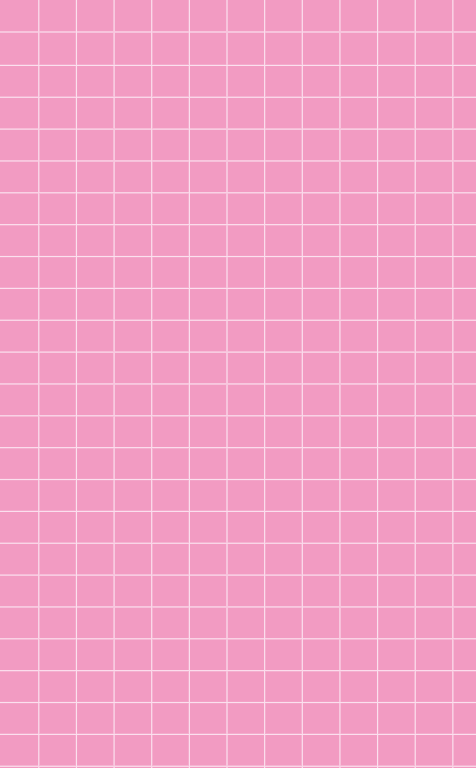
Write a WebGL 2 fragment shader that draws this pattern.

```glsl
#version 300 es
precision highp float;

uniform vec2 u_resolution;
out vec4 fragColor;

#define PITCH vec2(0.07908, 0.04148)      // line spacing, fraction of each side
#define FIRST_LINE vec2(0.0815, 0.0023)   // lowest line on each axis
#define LAST_INDEX vec2(11.0, 23.0)       // index of the final line on each axis
#define TOP_ROW_SHIFT 0.0020              // the top row is slightly shorter
#define LINE_WIDTH 0.00157                // fraction of the height
#define GROUND_COLOR vec3(0.949, 0.608, 0.761)
#define LINE_COLOR vec3(0.985, 0.880, 0.935)

// Position of the grid line nearest to uv, separately for each axis.
vec2 nearestLine(vec2 uv) {
    vec2 index = clamp(round((uv - FIRST_LINE) / PITCH), vec2(0.0), LAST_INDEX);
    vec2 line = FIRST_LINE + index * PITCH;
    line.y += TOP_ROW_SHIFT * step(LAST_INDEX.y - 0.5, index.y);
    return line;
}

// Share of a pixel covered by a band, with distance and width in pixels.
vec2 bandCoverage(vec2 dist, float width) {
    return clamp(0.5 * (width + 1.0) - dist, 0.0, min(width, 1.0));
}

void main() {
    vec2 uv = gl_FragCoord.xy / u_resolution;

    // Thin ruled lines, antialiased at any canvas size
    vec2 dist = abs(uv - nearestLine(uv)) * u_resolution;
    vec2 coverage = bandCoverage(dist, LINE_WIDTH * u_resolution.y);
    float grid = max(coverage.x, coverage.y);

    fragColor = vec4(mix(GROUND_COLOR, LINE_COLOR, grid), 1.0);
}
```
